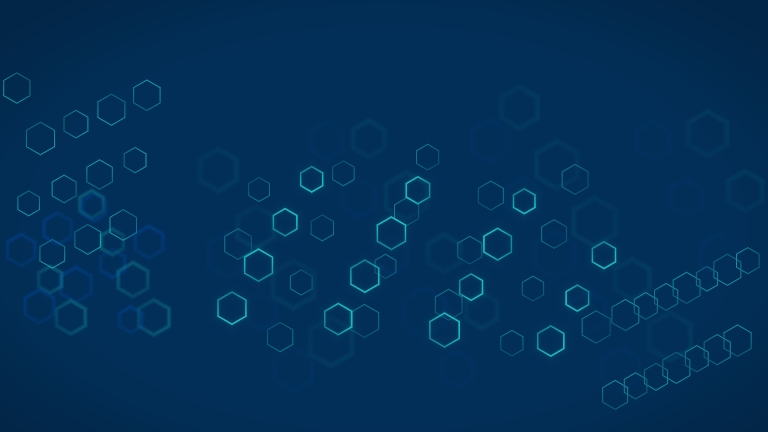
Write a Shadertoy shader that draws this background.

```glsl
// Draws clusters of glowing hexagon outlines drifting over a deep navy backdrop.
// Units: canvas height = 1, origin at the lower left.

const vec3 NAVY = vec3(0.008, 0.185, 0.347);
const vec3 NAVY_EDGE = vec3(0.008, 0.148, 0.278);
const vec3 CYAN = vec3(0.12, 0.84, 0.84);
const vec3 TEAL = vec3(0.05, 0.50, 0.57);
const vec3 BLUE = vec3(0.00, 0.27, 0.60);

float hash(float n) {
    return fract(sin(n * 12.9898) * 43758.55);
}

// Signed distance to a pointy-top hexagon, r = centre to side
float hexagon(vec2 p, float r) {
    p = abs(p);
    return max(p.x, dot(p, vec2(0.5, 0.866))) - r;
}

// Share of a pixel covered by a line, blurred by soft
float stroke(float d, float halfWidth, float soft) {
    float blur = max(soft, 1.0 / iResolution.y);
    float lo = max(d - halfWidth, -0.5 * blur);
    float hi = min(d + halfWidth, 0.5 * blur);
    return clamp((hi - lo) / blur, 0.0, 1.0);
}

// Hexagons march evenly across a box (left, bottom, right, top) while their
// height wraps by rhythm = (phase, step).
// line = half width, blur and glow strength
float cluster(vec2 p, vec4 box, int count, vec2 rhythm, float radius, vec3 line) {
    float cover = 0.0;
    for (int i = 0; i < count; i++) {
        float id = float(i);
        vec2 place = vec2(id / float(count - 1), fract(rhythm.x + rhythm.y * id));
        float seed = id + 40.0 * rhythm.x;
        vec2 q = p - mix(box.xy, box.zw, place);
        float r = radius * mix(0.8, 1.1, hash(seed));
        float d = hexagon(q, r);

        // One side of every outline catches more light
        float turn = 6.2832 * hash(seed + 0.5);
        vec2 lit = vec2(cos(turn), sin(turn));
        float shade = 0.78 + 0.22 * dot(q, lit) / r;

        float ring = stroke(d, line.x, line.y);
        ring += line.z * exp(-abs(d) / 0.005);
        cover = max(cover, ring * clamp(shade, 0.5, 1.0));
    }
    return min(cover, 1.0);
}

vec3 backdrop(vec2 p, float aspect) {
    vec2 q = (p - vec2(0.5 * aspect, 0.47)) / vec2(0.5 * aspect, 0.5);
    float edge = smoothstep(0.6, 2.0, dot(q, q));
    return mix(NAVY, NAVY_EDGE, edge);
}

void mainImage(out vec4 fragColor, in vec2 fragCoord) {
    vec2 p = fragCoord / iResolution.y;
    vec3 col = backdrop(p, iResolution.x / iResolution.y);

    // Line styles
    vec3 thin = vec3(0.0011, 0.0, 0.0);
    vec3 bright = vec3(0.0017, 0.0, 0.17);
    vec3 soft = vec3(0.0038, 0.006, 0.07);
    vec3 faint = vec3(0.0055, 0.007, 0.0);

    // Large faint outlines, far away
    float farBlue = cluster(p, vec4(0.528, 0.079, 1.664, 0.741), 16, vec2(0.5, 0.8), 0.044, faint);
    float farTeal = cluster(p, vec4(0.505, 0.167, 1.725, 0.769), 15, vec2(0.73, 0.78), 0.044, faint);
    col = mix(col, BLUE, 0.10 * farBlue);
    col = mix(col, TEAL, 0.13 * farTeal);

    // Left: blurred blue and teal below, fine outlines above
    float leftBlue = cluster(p, vec4(0.049, 0.229, 0.345, 0.539), 8, vec2(0.62, 0.58), 0.032, soft);
    float leftTeal = cluster(p, vec4(0.116, 0.234, 0.356, 0.583), 6, vec2(0.34, 0.75), 0.032, soft);
    float leftThin = cluster(p, vec4(0.039, 0.400, 0.340, 0.817), 12, vec2(0.95, 0.36), 0.030, thin);
    col = mix(col, BLUE, 0.48 * leftBlue);
    col = mix(col, TEAL, 0.48 * leftTeal);
    col = mix(col, CYAN, 0.68 * leftThin);

    // Middle: fine outlines between bright glowing ones
    float midThin = cluster(p, vec4(0.551, 0.201, 1.380, 0.669), 18, vec2(0.5, 0.27), 0.030, thin);
    float midBright = cluster(p, vec4(0.537, 0.181, 1.398, 0.604), 15, vec2(0.25, 0.235), 0.031, bright);
    col = mix(col, CYAN, 0.45 * midThin);
    col = mix(col, CYAN, 0.82 * midBright);

    // Lower right: fine outlines
    float rightThin = cluster(p, vec4(1.424, 0.051, 1.731, 0.400), 14, vec2(0.1, 0.53), 0.030, thin);
    col = mix(col, CYAN, 0.60 * rightThin);

    fragColor = vec4(col, 1.0);
}
```
